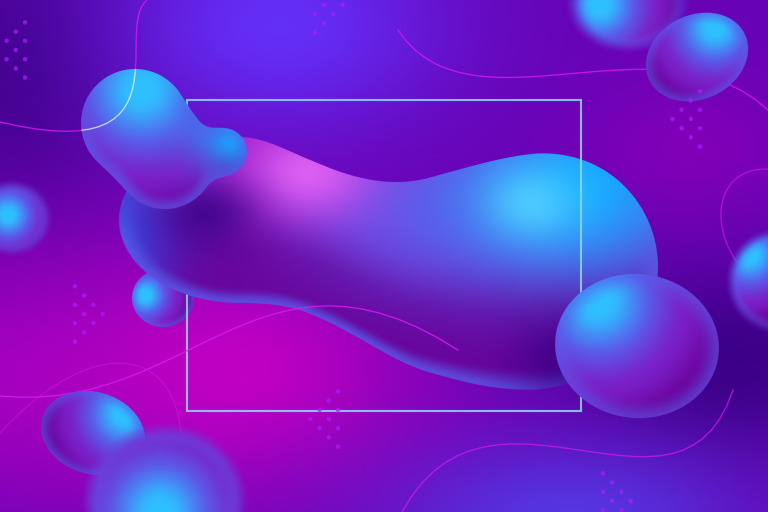
Write a Shadertoy shader that draws this background.

```glsl
// Glossy fluid blobs, a thin frame, fine curves and dot clusters on a violet gradient.
#define SKY vec3(0.18, 0.75, 1.0)
#define AZURE vec3(0.08, 0.66, 1.0)
#define PERIWINKLE vec3(0.35, 0.36, 0.92)
#define VIOLET vec3(0.48, 0.12, 0.78)
#define PLUM vec3(0.41, 0.0, 0.6)
#define INDIGO vec3(0.23, 0.0, 0.52)
#define MAGENTA vec3(0.75, 0.0, 0.76)
#define PINK vec3(0.86, 0.37, 0.95)
#define STROKE vec3(0.86, 0.1, 0.96)
#define CANVAS_HEIGHT 512.0
#define DOT_STEP 9.2

vec2 p;       // position in canvas units, y down
vec3 col;     // colour so far
float pixel;  // canvas units per pixel

float cover(float d, float blur) {
  float w = 0.7 * pixel + blur;
  return 1.0 - smoothstep(-w, w, d);
}

// Soft spot: center xy, radii zw
float glow(vec4 e) {
  vec2 q = (p - e.xy) / e.zw;
  return exp(-dot(q, q));
}

void tint(inout vec3 base, vec3 hue, float amount) { base = mix(base, hue, amount); }

float melt(float a, float b) {
  float h = max(18.0 - abs(a - b), 0.0);
  return min(a, b) - h * h / 72.0;
}

// Colour ramp running away from the light spot
vec3 gloss(float t) {
  vec3 c = mix(SKY, PERIWINKLE, smoothstep(0.1, 0.7, t));
  tint(c, VIOLET, smoothstep(0.5, 1.1, t));
  tint(c, PLUM, smoothstep(1.0, 1.6, t));
  return c;
}

// Ellipse: center, radii; then light spot, tilt, blur
void orb(vec4 e, vec4 look) {
  float c = cos(look.z), s = sin(look.z);
  float r = length(mat2(c, -s, s, c) * (p - e.xy) / e.zw);
  vec3 skin = gloss(length(p - look.xy) / e.z);
  tint(skin, PERIWINKLE, 0.6 * smoothstep(0.72, 1.03, r));
  tint(col, skin, cover((r - 1.0) * e.w, look.w));
}

// Thin cubic Bezier stroke: two points in each argument
float curve(vec4 a, vec4 b) {
  float d = 1e5;
  vec2 from = a.xy;
  for (int i = 1; i <= 28; i++) {
    float t = float(i) / 28.0, u = 1.0 - t;
    vec2 to = u * u * (u * a.xy + 3.0 * t * a.zw) + t * t * (3.0 * u * b.xy + t * b.zw);
    vec2 v = to - from, w = p - from;
    d = min(d, length(w - v * clamp(dot(w, v) / dot(v, v), 0.0, 1.0)));
    from = to;
  }
  return cover(d - 0.65, 0.0);
}

// Triangle of dots on a staggered lattice: base xy, facing z
float dots(vec3 place) {
  vec2 q = (p - place.xy) * vec2(place.z, 1.0) / DOT_STEP;
  vec2 k = 2.0 * floor(vec2(q.x + q.y, q.x - q.y) * 0.5) + 1.0;
  vec2 cell = 0.5 * vec2(k.x + k.y, k.x - k.y);
  float inside = step(-0.1, cell.x) * step(cell.x + abs(cell.y), 3.1);
  return inside * cover(length(q - cell) * DOT_STEP - 2.2, 0.0);
}

void backdrop() {
  col = vec3(0.4, 0.01, 0.71);
  tint(col, INDIGO, 0.8 * glow(vec4(10, 70, 130, 150)));
  tint(col, vec3(0.39, 0.18, 0.97), glow(vec4(280, 25, 165, 110)));
  tint(col, MAGENTA, 0.6 * glow(vec4(0, 380, 200, 130)));
  tint(col, MAGENTA, glow(vec4(235, 370, 190, 125)));
  tint(col, vec3(0.5, 0.0, 0.72), glow(vec4(690, 150, 120, 80)));
  tint(col, INDIGO, glow(vec4(730, 365, 150, 95)));
  tint(col, vec3(0.33, 0.21, 0.88), glow(vec4(570, 520, 180, 80)));
}

// Long wavy body: spine and girth vary along x, ends are elliptic
float body() {
  float spine = 220.0 + 55.0 * smoothstep(240.0, 430.0, p.x) - 8.0 * smoothstep(450.0, 640.0, p.x);
  float girth = 83.0 - 6.0 * smoothstep(240.0, 310.0, p.x) + 41.0 * smoothstep(320.0, 540.0, p.x);
  float s = (p.y - spine) / girth;
  float r = length(vec2(s, max(max((240.0 - p.x) / 121.0, (p.x - 535.0) / 123.0), 0.0)));
  vec3 skin = mix(vec3(0.54, 0.2, 0.86), PLUM, smoothstep(-0.6, 0.4, s));
  tint(skin, PERIWINKLE, glow(vec4(490, 210, 170, 85)));
  tint(skin, AZURE, glow(vec4(585, 185, 105, 85)));
  tint(skin, vec3(0.33, 0.84, 1.0), 0.8 * glow(vec4(532, 203, 48, 38)));
  tint(skin, MAGENTA, 0.5 * glow(vec4(260, 160, 75, 60)));
  tint(skin, PINK, glow(vec4(307, 173, 62, 42)));
  tint(skin, vec3(0.24, 0.26, 0.87), glow(vec4(122, 230, 58, 75)));
  tint(skin, PERIWINKLE, 0.8 * smoothstep(0.8, 1.0, r) * smoothstep(-0.5, 0.3, s));
  tint(skin, INDIGO, 0.8 * glow(vec4(205, 212, 52, 36)));
  tint(skin, INDIGO, 0.8 * glow(vec4(565, 360, 50, 42)));
  float mask = cover((r - 1.0) * girth, 0.0);
  tint(col, skin, mask);
  return mask;
}

// Kidney blob: three rounds melted together
float kidney() {
  float d = melt(length(p - vec2(135, 123)) - 54.0, length(p - vec2(165, 159)) - 50.0);
  d = melt(d, length(p - vec2(223, 152)) - 24.0);
  vec3 skin = gloss(length(p - vec2(142, 90)) / 84.0);
  tint(skin, AZURE, glow(vec4(238, 135, 45, 38)));
  tint(skin, PERIWINKLE, 0.65 * smoothstep(-16.0, 0.0, d) * smoothstep(90.0, 150.0, p.y));
  tint(col, skin, cover(d, 0.0));
  return cover(d, 0.0);
}

void mainImage(out vec4 fragColor, in vec2 fragCoord) {
  pixel = CANVAS_HEIGHT / iResolution.y;
  p = vec2(fragCoord.x, iResolution.y - fragCoord.y) * pixel;
  backdrop();
  // Curves behind the shapes
  tint(col, STROKE, 0.8 * curve(vec4(398, 30, 470, 140), vec4(660, 10, 768, 110)));
  tint(col, STROKE, 0.6 * curve(vec4(768, 169, 715, 168), vec4(710, 225, 737, 262)));
  tint(col, STROKE, 0.4 * curve(vec4(0, 433, 80, 345), vec4(170, 335, 181, 432)));
  tint(col, STROKE, 0.7 * curve(vec4(402, 512, 490, 350), vec4(680, 550, 733, 390)));
  // Distant orbs, body, frame
  orb(vec4(628, 4, 54, 43), vec4(600, 5, 0, 7));
  orb(vec4(12, 218, 35, 33), vec4(8, 215, 0, 6));
  orb(vec4(776, 281, 45, 47), vec4(750, 255, 0, 6));
  orb(vec4(163, 298, 31, 29), vec4(145, 295, 0, 0));
  float hidden = body() * step(p.x, 384.0);
  vec2 edge = abs(p - vec2(384, 255.5)) - vec2(197, 155.5);
  float frame = cover(abs(max(edge.x, edge.y)) - 1.0, 0.0);
  tint(col, vec3(0.55, 0.85, 1.0), 0.9 * frame * (1.0 - hidden));
  // Front shapes and strokes
  orb(vec4(637, 346, 82, 72), vec4(598, 302, 0.1, 0));
  vec3 pale = mix(STROKE, vec3(0.9, 0.95, 1.0), kidney());
  tint(col, pale, 0.8 * curve(vec4(0, 122, 192, 168), vec4(112, 30, 147, 0)));
  tint(col, STROKE, 0.85 * curve(vec4(0, 396, 190, 415), vec4(260, 222, 458, 350)));
  orb(vec4(93, 433, 53, 41), vec4(124, 414, 0.3, 0));
  orb(vec4(165, 502, 76, 72), vec4(160, 512, 0, 9));
  orb(vec4(697, 57, 53, 42), vec4(715, 28, -0.45, 0));
  // Dot clusters
  float d = dots(vec3(25, 50, -1)) + dots(vec3(315, 5, 1)) + dots(vec3(700, 119, -1));
  d += dots(vec3(75, 314, 1)) + dots(vec3(338, 419, -1)) + dots(vec3(603, 501, 1));
  tint(col, vec3(0.66, 0.12, 0.98), 0.7 * d);
  fragColor = vec4(col, 1.0);
}
```
